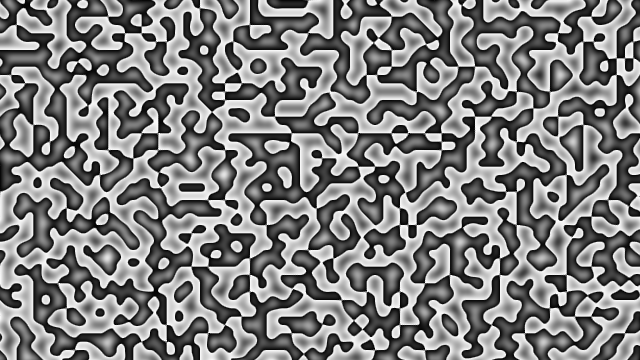
This pattern is drawn by a Shadertoy shader. Its source:

```glsl
#define CELLS_PER_HEIGHT 21.6
#define DIAGONAL_SHARE 0.3333
#define NOISE_GAIN 1.0
#define EDGE_PIXELS 1.0
#define SEED 17u

// Integer hash of a lattice point
uint hashPoint(ivec2 cell) {
    uvec2 u = uvec2(cell);
    uint h = u.x * 1597u + u.y * 51749u + SEED * 7919u;
    h = (h ^ (h >> 16)) * 0x7feb352du;
    h = (h ^ (h >> 15)) * 0x846ca68bu;
    return h ^ (h >> 16);
}

// Gradient along an axis or a diagonal; axis pairs give straight borders
vec2 latticeGradient(ivec2 cell) {
    uint h = hashPoint(cell);
    vec2 signs = vec2(h & 1u, (h >> 1) & 1u) * 2.0 - 1.0;
    float pick = float(h >> 8) / 16777216.0;
    if (pick < DIAGONAL_SHARE) return signs;
    return pick < 0.5 + 0.5 * DIAGONAL_SHARE ? vec2(signs.x, 0.0) : vec2(0.0, signs.y);
}

float cornerRamp(ivec2 cell, vec2 local, ivec2 corner) {
    return dot(latticeGradient(cell + corner), local - vec2(corner));
}

// Gradient noise with a quintic fade, zero at every lattice point
float gradientNoise(vec2 p) {
    ivec2 cell = ivec2(floor(p));
    vec2 f = fract(p);
    vec2 fade = f * f * f * (f * (f * 6.0 - 15.0) + 10.0);
    float low = mix(cornerRamp(cell, f, ivec2(0, 0)), cornerRamp(cell, f, ivec2(1, 0)), fade.x);
    float high = mix(cornerRamp(cell, f, ivec2(0, 1)), cornerRamp(cell, f, ivec2(1, 1)), fade.x);
    return mix(low, high, fade.y);
}

void mainImage(out vec4 fragColor, in vec2 fragCoord) {
    // Lattice hangs from the upper left corner
    vec2 p = vec2(fragCoord.x, iResolution.y - fragCoord.y) / iResolution.y * CELLS_PER_HEIGHT;
    float n = NOISE_GAIN * gradientNoise(p);

    // Wrap negative values to white, with a smooth jump at zero
    float edgeWidth = max(EDGE_PIXELS * fwidth(n), 1e-4);
    float positive = clamp(n / edgeWidth + 0.5, 0.0, 1.0);
    float gray = clamp(n + 1.0 - positive, 0.0, 1.0);

    fragColor = vec4(vec3(gray), 1.0);
}
```
